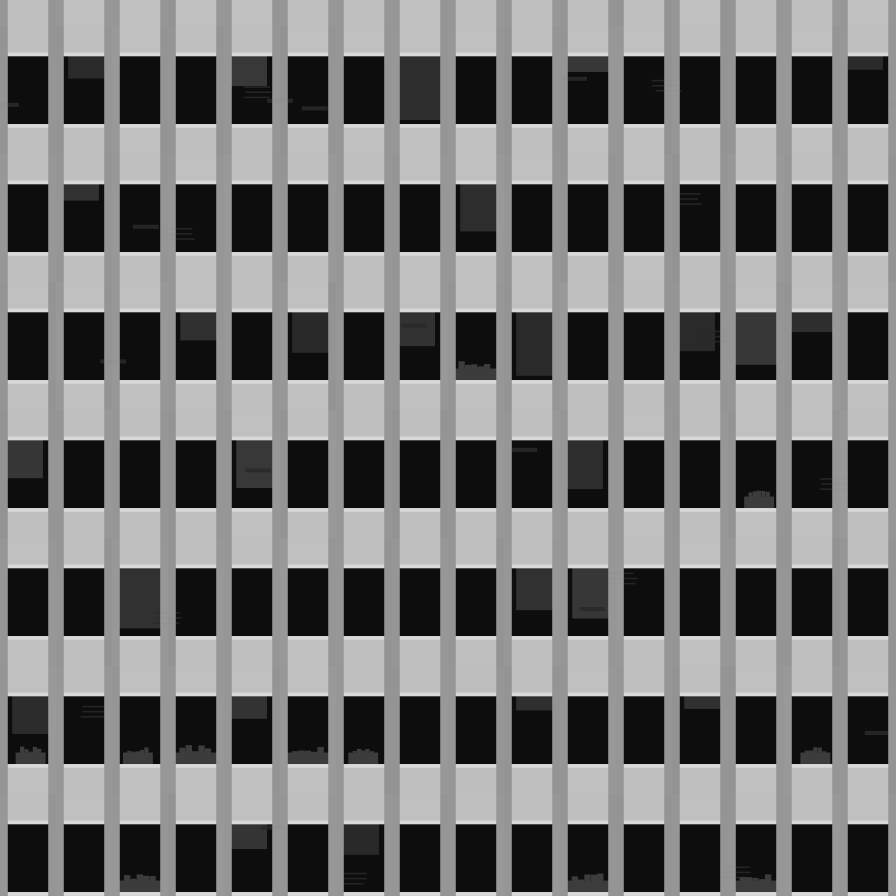
Give the GLSL for this pattern, as a three.js fragment shader.

```glsl
// Office tower facade: grey piers, pale spandrels and dark windows with blinds and clutter
#define GRID vec2(16.0, 7.0)
#define RISE 0.2
#define PIER_HALF 0.139
#define GLASS_LOW 0.231
#define GLASS_HIGH 0.76
#define SILL 0.029
#define BLIND_CHANCE 0.27
#define CLUTTER_CHANCE 0.08
#define DASH_CHANCE 0.14
#define SLAT_CHANCE 0.09

varying vec2 vUv;

float hash(vec2 cell, float seed) {
  vec3 p = fract(vec3(cell, seed + 3.7) * 0.1031);
  p += dot(p, p.zyx + 31.32);
  return fract((p.x + p.y) * p.z);
}

// Box-filtered coverage of the interval a..b
float span(float x, float a, float b, float w) {
  return clamp((x - a) / w + 0.5, 0.0, 1.0) - clamp((x - b) / w + 0.5, 0.0, 1.0);
}

float box(vec2 p, vec2 low, vec2 high, vec2 w) {
  return span(p.x, low.x, high.x, w.x) * span(p.y, low.y, high.y, w.y);
}

// Blind hanging from the window head, sometimes short of one jamb
float blind(vec2 g, vec2 w, vec2 cell) {
  float side = hash(cell, 2.0);
  float left = side > 0.6 ? 0.11 : -0.1;
  float right = side < 0.35 ? 0.87 : 1.1;
  float drop = mix(0.15, 0.97, hash(cell, 3.0));
  return step(hash(cell, 1.0), BLIND_CHANCE) * box(g, vec2(left, 1.0 - drop), vec2(right, 1.1), w);
}

// Stepped silhouette standing on the window sill
float clutter(vec2 g, vec2 w, vec2 cell) {
  float width = hash(cell, 6.0) > 0.6 ? 1.1 : 0.74;
  float left = mix(0.02, 0.25, hash(cell, 7.0)) - (width - 0.74) * 0.5;
  float shape = box(g, vec2(left, -0.1), vec2(left + width, 0.17), w);
  for (int i = 1; i < 6; i++) {
    float x = left + width * float(i) / 7.0;
    float top = mix(0.18, 0.28, hash(cell, 10.0 + float(i)));
    shape = max(shape, box(g, vec2(x, -0.1), vec2(x + width / 7.0, top), w));
  }
  return step(hash(cell, 5.0), CLUTTER_CHANCE) * shape;
}

// Short dashes and triple slats that may run behind a pier into the next bay
float marks(vec2 f, vec2 w, vec2 cell) {
  float shape = 0.0;
  for (int i = -1; i <= 1; i++) {
    vec2 bay = vec2(mod(cell.x + float(i), GRID.x), cell.y);
    vec2 p = f - vec2(float(i), 0.0);
    vec2 dash = vec2(hash(bay, 21.0), mix(0.33, 0.74, hash(bay, 22.0)));
    vec2 dashHalf = vec2(0.23, 0.016);
    shape = max(shape, step(hash(bay, 20.0), DASH_CHANCE) * box(p, dash - dashHalf, dash + dashHalf, w));
    vec2 slat = vec2(hash(bay, 31.0), mix(0.33, 0.7, hash(bay, 32.0)));
    float hasSlats = step(hash(bay, 30.0), SLAT_CHANCE);
    for (int k = -1; k <= 1; k++) {
      float shift = 0.08 * (hash(bay, 34.0 + float(k)) - 0.5);
      vec2 mid = slat + vec2(shift, 0.04 * float(k));
      shape = max(shape, hasSlats * box(p, mid - vec2(0.23, 0.006), mid + vec2(0.23, 0.006), w));
    }
  }
  return shape;
}

void main() {
  vec2 p = vUv * GRID + vec2(0.0, RISE);
  vec2 w = max(fwidth(p), vec2(1e-5));
  vec2 f = fract(p);
  vec2 cell = mod(floor(p), GRID);

  // Window interior, measured 0 to 1 across the glass
  vec2 size = vec2(1.0 - 2.0 * PIER_HALF, GLASS_HIGH - GLASS_LOW);
  vec2 g = (f - vec2(PIER_HALF, GLASS_LOW)) / size;
  vec2 gw = w / size;
  float mark = marks(f, w, cell);
  float glass = mix(0.05, mix(0.155, 0.225, hash(cell, 4.0)), blind(g, gw, cell));
  glass = mix(glass, 0.16, mark * 0.85);
  glass = mix(glass, 0.235, clutter(g, gw, cell));

  // Spandrel, pale sills and window opening
  float tone = 0.75 + 0.006 * (hash(cell, 40.0) - 0.5);
  tone = mix(tone, 0.85, span(f.y, GLASS_LOW - SILL, GLASS_HIGH + SILL, w.y));
  float opening = span(f.y, GLASS_LOW, GLASS_HIGH, w.y);
  tone = mix(tone, glass, opening);

  // Piers with two faintly different faces, jointed at each floor
  vec2 pierCell = vec2(mod(floor(p.x + 0.5), GRID.x), cell.y);
  float pierX = fract(p.x + 0.5) - 0.5;
  float face = clamp(pierX / w.x + 0.5, 0.0, 1.0);
  float pierTone = 0.588 + 0.014 * (hash(pierCell, 41.0) - 0.5);
  pierTone += (face - 0.5) * 0.03 * (hash(pierCell, 42.0) - 0.5);
  pierTone -= 0.015 * mark * opening;
  tone = mix(tone, pierTone, span(pierX, -PIER_HALF, PIER_HALF, w.x));

  gl_FragColor = vec4(vec3(tone), 1.0);
}
```
